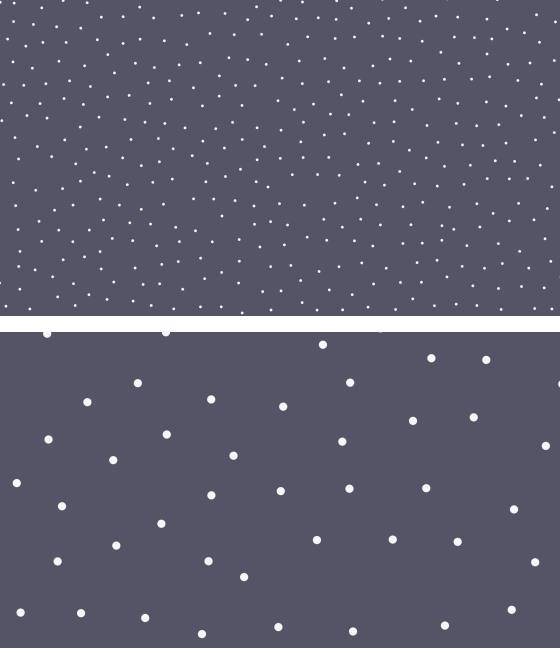
Top: the whole. Bottom: its middle third, enlarged.
This pattern is drawn by a Shadertoy shader. Its source:

```glsl
// Small white dots scattered evenly but irregularly over a slate ground.

const vec3 SLATE = vec3(0.33, 0.33, 0.40);
const vec3 WHITE = vec3(0.97);

const float SPACING = 0.0694;          // mean dot spacing, in canvas heights
const float DOT_RADIUS = 0.0043;       // in canvas heights
const vec2 LATTICE = vec2(1.075, 0.93); // staggered cell size, in spacings
const float JITTER = 0.46;             // largest random shift, in spacings
const float MIN_GAP = 0.92;            // closer pairs push apart

// Sine-free hash: two values in 0..1 per cell.
vec2 hash22(vec2 p) {
    vec3 q = fract(p.xyx * vec3(0.1031, 0.1030, 0.0973));
    q += dot(q, q.yzx + 33.33);
    return fract((q.xx + q.yz) * q.zy);
}

// Randomly shifted point of a staggered lattice.
vec2 jitteredSite(vec2 cell, float jitter) {
    vec2 rnd = hash22(cell + 71.0);
    float angle = 6.28318 * rnd.x;
    vec2 shift = jitter * sqrt(rnd.y) * vec2(cos(angle), sin(angle));
    float stagger = 0.5 * mod(cell.y, 2.0);
    return (cell + 0.5 + vec2(stagger, 0.0)) * LATTICE + shift;
}

// Moves a site away from neighbours that are too near.
vec2 relaxedSite(vec2 cell, float jitter, float minGap) {
    vec2 site = jitteredSite(cell, jitter);
    vec2 push = vec2(0.0);
    for (int y = -1; y <= 1; y++) {
        for (int x = -1; x <= 1; x++) {
            if (x == 0 && y == 0) continue;
            vec2 away = site - jitteredSite(cell + vec2(x, y), jitter);
            float gap = max(length(away), 0.001);
            push += 0.5 * max(minGap - gap, 0.0) * away / gap;
        }
    }
    return site + push;
}

// Distance to the nearest dot centre, in spacings.
float nearestSite(vec2 p, float jitter, float minGap) {
    vec2 home = floor(p / LATTICE);
    float nearest = 10.0;
    for (int y = -1; y <= 1; y++) {
        for (int x = -1; x <= 1; x++) {
            vec2 site = relaxedSite(home + vec2(x, y), jitter, minGap);
            nearest = min(nearest, distance(p, site));
        }
    }
    return nearest;
}

// Antialiased disc coverage.
float discMask(float dist, float radius, float pixel) {
    return 1.0 - smoothstep(radius - 0.7 * pixel, radius + 0.7 * pixel, dist);
}

void mainImage(out vec4 fragColor, in vec2 fragCoord) {
    float pixel = 1.0 / iResolution.y;
    vec2 uv = fragCoord * pixel;

    float dist = SPACING * nearestSite(uv / SPACING, JITTER, MIN_GAP);
    float dots = discMask(dist, DOT_RADIUS, pixel);

    fragColor = vec4(mix(SLATE, WHITE, dots), 1.0);
}
```
